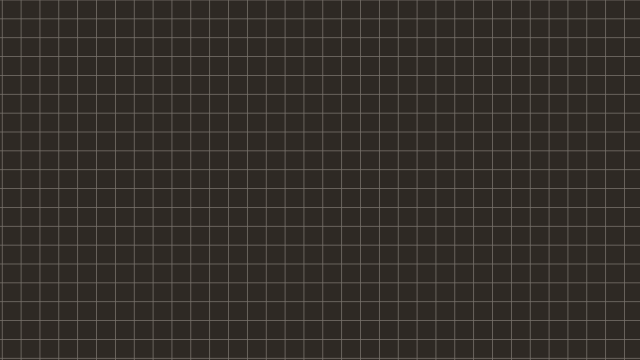
Reproduce this pattern procedurally as a Shadertoy shader.

```glsl
// Fine square grid of thin warm grey lines on a dark brown ground.

// Lengths are fractions of the canvas height
#define PITCH        0.05238
#define LINE_WIDTH   0.0021
#define LEFT_OFFSET  0.0062
#define TOP_OFFSET   0.0
#define GROUND_COLOR vec3(0.182, 0.162, 0.143)
#define LINE_COLOR   vec3(0.475, 0.452, 0.425)

// Signed distance to the nearest line on each axis
vec2 lineDistance(vec2 p) {
    return (fract(p / PITCH + 0.5) - 0.5) * PITCH;
}

// Share of a pixel covered by a line, by box filter
vec2 lineCoverage(vec2 dist, float pixel) {
    vec2 overlap = 0.5 * (LINE_WIDTH + pixel) - abs(dist);
    return clamp(overlap, 0.0, min(LINE_WIDTH, pixel)) / pixel;
}

void mainImage(out vec4 fragColor, in vec2 fragCoord) {
    float pixel = 1.0 / iResolution.y;

    // Measure from the upper left corner
    vec2 p = vec2(fragCoord.x, iResolution.y - fragCoord.y) * pixel;
    p -= vec2(LEFT_OFFSET, TOP_OFFSET);

    // Union of vertical and horizontal lines
    vec2 cover = lineCoverage(lineDistance(p), pixel);
    float grid = 1.0 - (1.0 - cover.x) * (1.0 - cover.y);

    fragColor = vec4(mix(GROUND_COLOR, LINE_COLOR, grid), 1.0);
}
```
